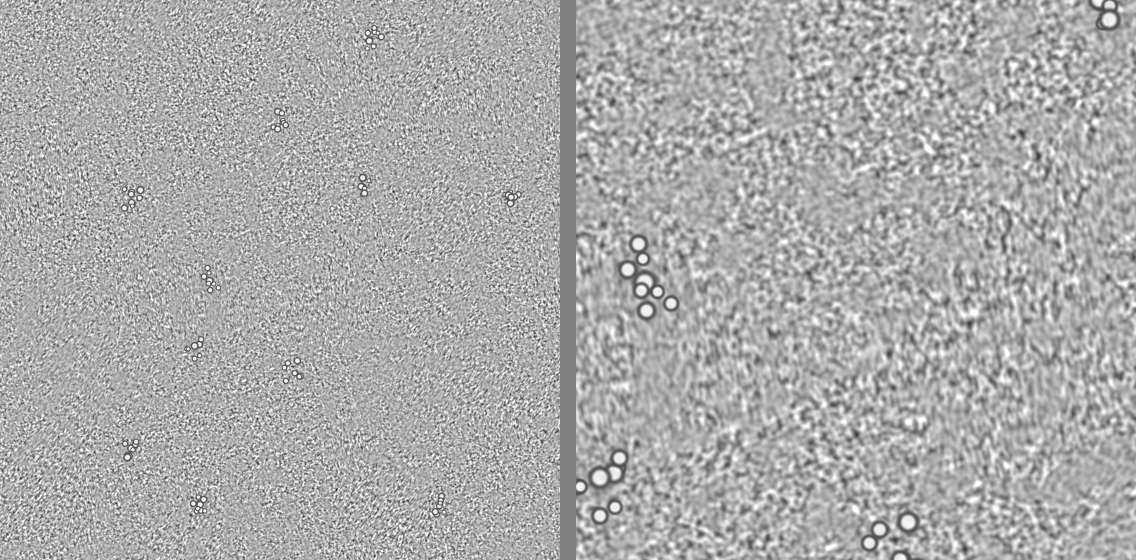
Left: the whole. Right: its middle third, enlarged.
Reproduce this texture map procedurally as a Shadertoy shader.

```glsl
vec2 hash2(vec2 p) {
    vec3 q = fract(p.xyx * vec3(0.1031, 0.1030, 0.0973));
    q += dot(q, q.yzx + 33.33);
    return fract((q.xx + q.yz) * q.zy);
}

float cornerSlope(vec2 cell, vec2 offset) {
    float angle = 6.2832 * hash2(cell).x;
    return dot(vec2(cos(angle), sin(angle)), offset);
}

// Gradient noise, zero mean
float noise(vec2 p) {
    vec2 i = floor(p), f = p - i;
    vec2 u = f * f * f * (f * (f * 6.0 - 15.0) + 10.0);
    vec2 e = vec2(1.0, 0.0);
    return mix(mix(cornerSlope(i, f), cornerSlope(i + e, f - e), u.x),
               mix(cornerSlope(i + e.yx, f - e.yx), cornerSlope(i + 1.0, f - 1.0), u.x), u.y);
}

// Fine grain, stretched along the given angle
float grain(vec2 p, float angle, float stretch) {
    float c = cos(angle), s = sin(angle);
    vec2 q = mat2(c, -s, s, c) * p * vec2(1.0);
    q *= vec2(1.0 / stretch, sqrt(stretch));
    return 0.72 * noise(q * 180.0 + 40.0) + 0.75 * noise(q * 275.0 + 90.0);
}

// Bright core with a dark rim
float haloProfile(float d) {
    return (1.0 - d * d) * exp(-0.5 * d * d);
}

// Thin broken threads along the contours of a broad noise
float threads(vec2 p, vec2 seed) {
    vec2 q = p * 7.0 + seed, e = vec2(0.02, 0.0);
    float level = noise(q) + 0.12 * noise(q * 4.0);
    vec2 slope = vec2(noise(q + e) - noise(q - e), noise(q + e.yx) - noise(q - e.yx)) / 0.04;
    float dist = abs(level) / (7.0 * max(length(slope), 0.4));
    float broken = smoothstep(0.05, 0.3, noise(p * 9.0 + seed.yx))
                 * smoothstep(-0.15, 0.2, noise(p * 70.0 + seed));
    return haloProfile(dist / 0.002) * broken;
}

// Sparse clusters of pale beads with dark rims, laid over the tone
float addBeads(float tone, vec2 p) {
    vec2 cell = floor(p * 7.0), local = fract(p * 7.0) / 7.0;
    if (hash2(cell + 71.0).x > 0.24) return tone;
    vec2 center = (0.3 + 0.4 * hash2(cell + 13.0)) / 7.0;
    for (int k = 0; k < 8; k++) {
        vec2 h = hash2(cell * 17.0 + float(k) * vec2(3.7, 5.3) + 5.0);
        vec2 offset = (h - 0.5) * vec2(0.03, 0.042);
        float radius = mix(0.0027, 0.005, hash2(h * 91.0 + cell).y);
        float d = length(local - center - offset) / radius;
        float bead = mix(0.3, 0.97, 1.0 - smoothstep(0.65, 1.2, d));
        tone = mix(tone, bead, 0.9 * (1.0 - smoothstep(1.2, 1.8, d)));
    }
    return tone;
}

void mainImage(out vec4 fragColor, in vec2 fragCoord) {
    vec2 p = fragCoord / iResolution.xy;

    // Regions of differing grain direction
    float diagonal = smoothstep(0.05, 0.3, noise(p * 4.5 + 11.0));
    float upright = smoothstep(0.05, 0.3, noise(p * 5.5 + 27.0)) * (1.0 - diagonal);
    float even = 1.0 - max(diagonal, upright);
    float speckle = grain(p, 0.4, 1.0) * even
                  + grain(p + 3.0, 0.9, 1.35) * diagonal
                  + grain(p + 7.0, 1.75, 1.3) * upright;
    speckle /= sqrt(even * even + diagonal * diagonal + upright * upright);

    // Small calm patches and slight broad changes of contrast
    float patches = noise(p * 30.0 + 5.0) + 0.9 * noise(p * 68.0 + 9.0) + 0.35 * noise(p * 5.0 + 31.0);
    float contrast = mix(0.3, 0.6, smoothstep(-0.35, 0.15, patches));
    contrast *= 1.0 + 0.3 * noise(p * 3.5 + 47.0);

    float tone = 0.675 + contrast * speckle;
    tone += 0.15 * (threads(p, vec2(3.0, 19.0)) + threads(p, vec2(41.0, 8.0)));
    tone = addBeads(tone, p);

    fragColor = vec4(vec3(clamp(tone, 0.0, 1.0)), 1.0);
}
```
